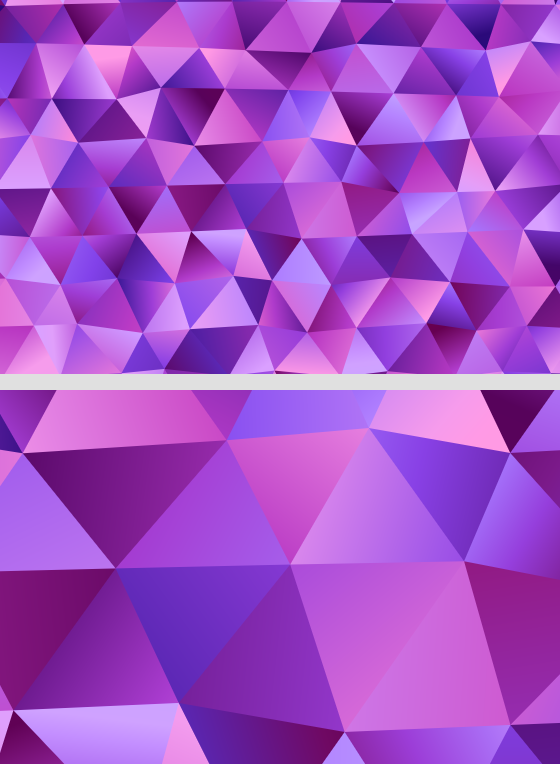
Top, the full canvas; bottom, a detail of the centre.
Write a WebGL 2 fragment shader that draws this background.

```glsl
#version 300 es
precision highp float;

uniform vec2 u_resolution;
out vec4 fragColor;

// Mesh proportions, with the canvas height as 1
const vec2 CELL = vec2(0.15, 0.125);
const vec2 JITTER = vec2(0.36, 0.26);

const vec3 DEEP_PLUM = vec3(0.28, 0.02, 0.40);
const vec3 VIOLET = vec3(0.62, 0.24, 0.84);
const vec3 PALE_ORCHID = vec3(0.90, 0.62, 0.97);
const vec3 WARM_SHIFT = vec3(0.13, -0.02, -0.09);

vec4 hash4(vec3 seed) {
    vec4 q = fract(seed.xyzx * vec4(0.1031, 0.1030, 0.0973, 0.1099));
    q += dot(q, q.wzxy + 33.33);
    return fract((q.xxyz + q.yzzw) * q.zywx);
}

// Mesh corner: odd rows shift by half a cell, then every corner wanders
vec2 corner(float column, float row) {
    vec2 wander = (hash4(vec3(column, row, 7.0)).xy - 0.5) * JITTER;
    return CELL * (vec2(column + 0.5 * mod(row, 2.0), row) + wander);
}

// Distance to the left of the line from a to b
float leftOf(vec2 p, vec2 a, vec2 b) {
    vec2 along = normalize(b - a);
    vec2 offset = p - a;
    return along.x * offset.y - along.y * offset.x;
}

// Positive inside a counter-clockwise triangle
float insideDistance(vec2 p, vec2 a, vec2 b, vec2 c) {
    return min(leftOf(p, a, b), min(leftOf(p, b, c), leftOf(p, c, a)));
}

vec3 purple(float tone, float warmth) {
    vec3 dark = mix(DEEP_PLUM, VIOLET, clamp(tone * 2.0, 0.0, 1.0));
    vec3 ramp = mix(dark, PALE_ORCHID, clamp(tone * 2.0 - 1.0, 0.0, 1.0));
    return ramp + WARM_SHIFT * warmth;
}

// Linear gradient with its own direction, tone and warmth
vec3 facetColor(vec2 offset, vec3 seed) {
    vec4 look = hash4(seed + 19.0);
    vec4 ends = hash4(seed + 53.0);
    float angle = 6.2832 * look.x;
    float slope = dot(offset, vec2(cos(angle), sin(angle))) / CELL.y;
    float swing = mix(0.1, 0.65, look.z * look.z);
    float tone = mix(0.14, 0.98, look.y) + slope * swing;
    float warmth = mix(ends.x, ends.y, clamp(slope + 0.5, 0.0, 1.0));
    return purple(tone, warmth * 2.0 - 1.0);
}

// Colour in rgb and edge coverage in a, premultiplied
vec4 facet(vec2 p, vec2 a, vec2 b, vec2 c, vec3 seed, float pixel) {
    float coverage = clamp(insideDistance(p, a, b, c) / pixel + 0.5, 0.0, 1.0);
    vec2 center = (a + b + c) / 3.0;
    return vec4(facetColor(p - center, seed), 1.0) * coverage;
}

// Upward and downward triangles of one cell
vec4 facetPair(vec2 p, vec2 id, float pixel) {
    float odd = mod(id.y, 2.0);
    vec2 lowLeft = corner(id.x, id.y);
    vec2 lowRight = corner(id.x + 1.0, id.y);
    vec2 highLeft = corner(id.x, id.y + 1.0);
    vec2 highRight = corner(id.x + 1.0, id.y + 1.0);
    vec2 peak = odd > 0.5 ? highRight : highLeft;
    vec2 dip = odd > 0.5 ? lowLeft : lowRight;
    return facet(p, lowLeft, lowRight, peak, vec3(id, 1.0), pixel)
         + facet(p, highRight, highLeft, dip, vec3(id, 2.0), pixel);
}

void main() {
    vec2 p = gl_FragCoord.xy / u_resolution.y;
    float pixel = 1.0 / u_resolution.y;
    vec2 home = floor(p / CELL);

    // Blend the neighbouring facets by coverage
    vec4 sum = vec4(0.0);
    for (int y = -1; y <= 1; y++) {
        for (int x = -1; x <= 1; x++) {
            sum += facetPair(p, home + vec2(x, y), pixel);
        }
    }
    fragColor = vec4(clamp(sum.rgb / max(sum.a, 0.001), 0.0, 1.0), 1.0);
}
```
